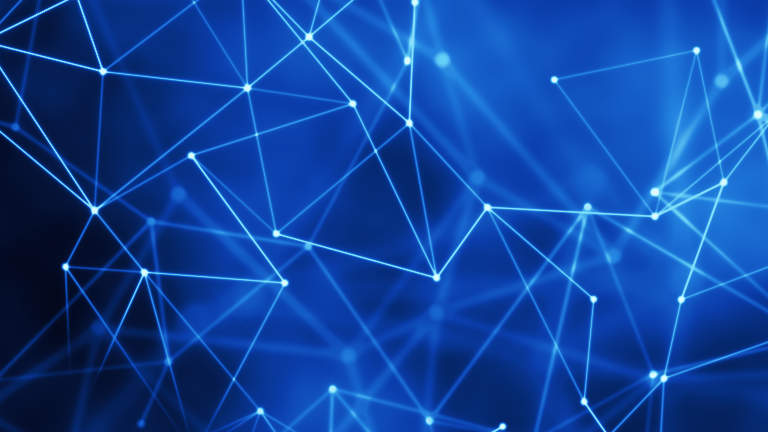
Give the GLSL for this background, as a WebGL 2 fragment shader.

```glsl
#version 300 es
precision highp float;
// A glowing network of nodes and links over a cloudy blue backdrop.
// Jittered grids of linked nodes are layered from blurred to sharp; their light
// is summed as one tone, which a colour ramp turns from navy to pale cyan.

uniform vec2 u_resolution;
out vec4 fragColor;

const float NODE_SHARE = 0.84;
const float LINK_SHARE = 0.58;
const float LINE_TONE = 6.3;
const float NODE_TONE = 7.0;

// Half of the neighbours, so that each link is visited once.
const vec2 FORWARD[4] = vec2[4](vec2(1, 0), vec2(0, 1), vec2(1, 1), vec2(1, -1));

const vec3 RAMP[8] = vec3[8](
    vec3(0.01, 0.03, 0.11), vec3(0.02, 0.08, 0.23),
    vec3(0.02, 0.16, 0.44), vec3(0.04, 0.24, 0.67),
    vec3(0.08, 0.37, 0.79), vec3(0.14, 0.52, 0.88),
    vec3(0.41, 0.83, 0.97), vec3(0.86, 0.98, 1.00));

vec3 rampColor(float tone) {
    float t = clamp(tone, 0.0, 6.999);
    int i = int(t);
    return mix(RAMP[i], RAMP[i + 1], fract(t));
}

vec2 hash2(vec2 p) {
    vec3 q = fract(p.xyx * vec3(0.1031, 0.1030, 0.0973));
    q += dot(q, q.yzx + 33.33);
    return fract((q.xx + q.yz) * q.zy);
}

// Gradient noise, roughly -0.7 to 0.7.
float cornerSlope(vec2 cell, vec2 offset) {
    float angle = 6.2832 * hash2(cell).x;
    return dot(vec2(cos(angle), sin(angle)), offset);
}

float gradientNoise(vec2 p) {
    vec2 i = floor(p), f = p - i;
    vec2 s = f * f * f * (f * (f * 6.0 - 15.0) + 10.0);
    vec2 e = vec2(1, 0);
    float low = mix(cornerSlope(i, f), cornerSlope(i + e, f - e), s.x);
    float high = mix(cornerSlope(i + e.yx, f - e.yx), cornerSlope(i + 1.0, f - 1.0), s.x);
    return mix(low, high, s.y);
}

float clouds(vec2 p) {
    float sum = 0.0, amplitude = 1.0;
    for (int i = 0; i < 3; i++) {
        sum += amplitude * gradientNoise(p);
        p = mat2(0.8, 0.6, -0.6, 0.8) * p * 2.0 + 5.3;
        amplitude *= 0.5;
    }
    return sum;
}

float glow(vec2 p, vec2 center, float radius) {
    vec2 d = (p - center) / radius;
    return exp(-dot(d, d));
}

float segmentDistance(vec2 p, vec2 a, vec2 b) {
    vec2 ab = b - a;
    float t = clamp(dot(p - a, ab) / dot(ab, ab), 0.0, 1.0);
    return length(p - a - t * ab);
}

vec2 nodeAt(vec2 id) { return id + mix(vec2(0.08), vec2(0.92), hash2(id)); }
bool hasNode(vec2 id) { return hash2(id + 91.7).x < NODE_SHARE; }

// One layer of the network: x is the light of the links, y that of the nodes.
vec2 network(vec2 p, float cell, float width, float radius, float seed) {
    float angle = seed * 2.4, c = cos(angle), s = sin(angle);
    vec2 q = mat2(c, s, -s, c) * p / cell + seed * vec2(13.0, 7.0);
    vec2 light = vec2(0.0);
    for (int k = 0; k < 9; k++) {
        vec2 id = floor(q) + vec2(k % 3 - 1, k / 3 - 1);
        if (!hasNode(id)) continue;
        vec2 a = nodeAt(id);
        float disc = 1.0 - smoothstep(0.35 * radius, 1.2 * radius, cell * length(q - a));
        light.y = max(light.y, disc);
        for (int j = 0; j < 4; j++) {
            vec2 other = id + FORWARD[j];
            vec2 chance = hash2(id * 3.0 + FORWARD[j] * 0.37 + 41.0);
            if (chance.x > LINK_SHARE || !hasNode(other)) continue;
            float d = cell * segmentDistance(q, a, nodeAt(other)) / width;
            float line = exp(-d * d) + 0.14 * exp(-d * d / 10.0);
            light.x += mix(0.4, 1.0, chance.y) * line;
        }
    }
    return min(light, 1.0);
}

// Dark at the left, lit from the top and the right.
float backdropTone(vec2 uv, vec2 p) {
    float tone = mix(0.45, 2.35, smoothstep(0.0, 0.45, uv.x + 0.22 * (uv.y - 0.3)));
    tone += 1.5 * glow(uv, vec2(0.47, 0.88), 0.19);
    tone += 1.2 * glow(uv, vec2(0.74, 0.88), 0.18);
    tone += 2.2 * glow(uv, vec2(1.02, 0.58), 0.25);
    tone += 1.2 * glow(uv, vec2(0.36, 0.02), 0.15);
    tone -= 0.6 * glow(uv, vec2(0.85, 0.03), 0.20);
    return tone + 1.25 * clouds(p * 2.8 + 3.0);
}

void main() {
    vec2 uv = gl_FragCoord.xy / u_resolution;
    vec2 p = gl_FragCoord.xy / u_resolution.y;
    float tone = backdropTone(uv, p);

    // Blurred layers, far to near
    tone += dot(network(p, 0.58, 0.030, 0.045, 1.0), vec2(0.7, 0.5));
    tone += dot(network(p, 0.42, 0.013, 0.021, 2.0), vec2(1.0, 0.9));
    tone += dot(network(p, 0.36, 0.0055, 0.012, 3.0), vec2(1.7, 1.5));

    // Sharp layer, fading out towards the dark corner
    float focus = smoothstep(0.2, 0.5, p.y + 0.6 * p.x);
    float lineWidth = max(0.0029, 0.75 / u_resolution.y);
    vec2 sharp = focus * network(p, 0.245, lineWidth, 0.0105, 4.0);
    tone = mix(tone, max(tone, LINE_TONE), sharp.x);
    tone = mix(tone, NODE_TONE, sharp.y);

    fragColor = vec4(rampColor(tone), 1.0);
}
```
